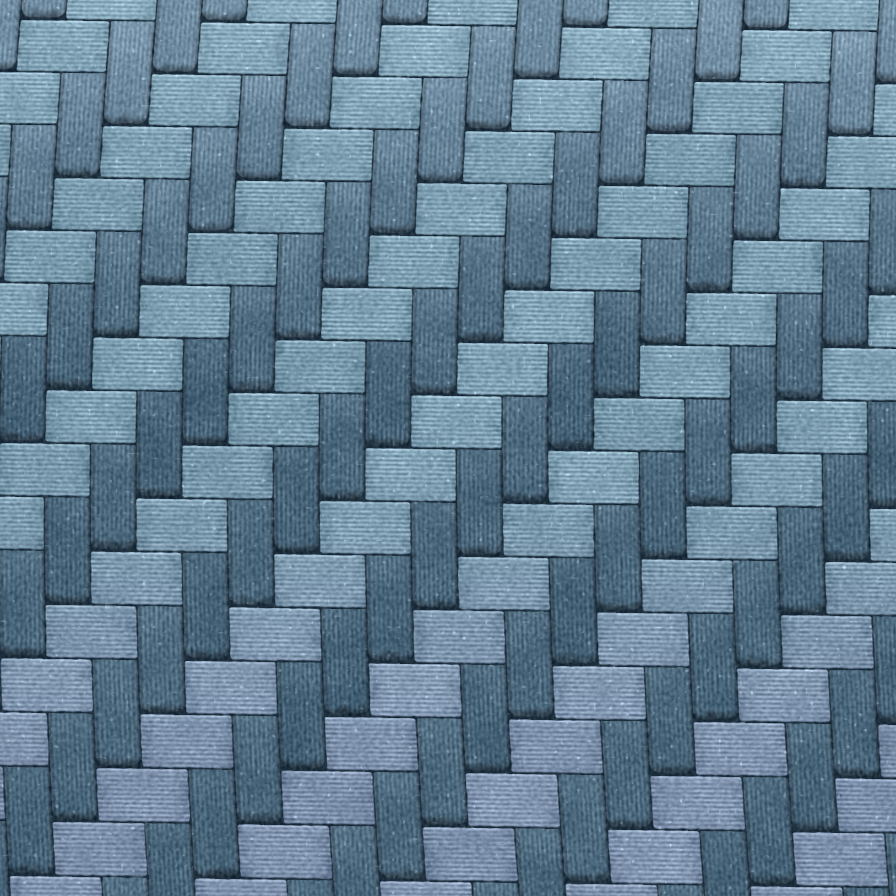
This texture is drawn by a Shadertoy shader. Its source:

```glsl
// Two-over-two twill weave of flat ribbed ribbons: pale ones run across, dark ones run down.
// A gently curved grid picks the ribbon on top by diagonal phase; each visible
// float is a rounded box shaded with ribs, grain, worn ends and a soft shadow.

float hash(vec2 p) {
    vec3 q = fract(p.xyx * vec3(0.1031, 0.1030, 0.0973));
    q += dot(q, q.yzx + 33.33);
    return fract((q.x + q.y) * q.z);
}

vec2 gradient(vec2 cell) {
    float angle = 6.2832 * hash(cell + 57.0);
    return vec2(cos(angle), sin(angle));
}

// Gradient noise, roughly -0.7 to 0.7
float noise(vec2 p) {
    vec2 i = floor(p), f = fract(p);
    vec2 s = f * f * f * (f * (f * 6.0 - 15.0) + 10.0);
    vec2 e = vec2(1, 0);
    float low = mix(dot(gradient(i), f), dot(gradient(i + e), f - e), s.x);
    float high = mix(dot(gradient(i + e.yx), f - e.yx), dot(gradient(i + 1.0), f - 1.0), s.x);
    return mix(low, high, s.y);
}

float roundBox(vec2 p, vec2 halfSize, float radius) {
    vec2 q = abs(p) - halfSize + radius;
    return length(max(q, 0.0)) + min(max(q.x, q.y), 0.0) - radius;
}

// Column and row coordinates on the slightly bent cloth; y runs downwards
vec2 weaveGrid(vec2 p) {
    float t = p.y - 0.521;
    float bend = -0.0013 + 0.0752 * t * t - 0.01 * t;
    float width = 0.05046 + 0.00128 * (p.y - 0.052);
    float row = (p.y - 0.0801 - 0.014 * p.x) * 17.067;
    return vec2((p.x - bend) / width, row - 0.00132 * row * row);
}

void mainImage(out vec4 fragColor, in vec2 fragCoord) {
    float px = 1.0 / iResolution.y;
    vec2 p = vec2(fragCoord.x, iResolution.y - fragCoord.y) * px;
    vec2 grid = weaveGrid(p);
    vec2 cell = floor(grid), local = grid - cell;

    // Diagonal phase: 0 and 1 show the weft, 2 and 3 the warp
    float phase = mod(cell.x + cell.y - 3.0, 4.0);
    bool weft = phase < 1.5;
    vec2 step2 = weft ? vec2(phase, 0.0) : vec2(0.0, phase - 2.0);
    vec2 span = weft ? vec2(2, 1) : vec2(1, 2);
    vec2 pos = local + step2;
    float tone = hash(cell - step2 + 40.0) - 0.5;

    // Outline of the float, with a slightly frayed edge
    vec2 cellSize = vec2(0.0512, 0.0597);
    vec2 q = (pos - 0.5 * span) * cellSize;
    vec2 halfSize = 0.5 * span * cellSize;
    float fray = 0.0011 * noise(p * 120.0);
    float bottom = halfSize.y - q.y;
    float radius = weft ? 0.003 : (q.y > 0.0 ? 0.011 : 0.002);
    float lift = weft ? 0.0007 : 0.0014;
    float d = roundBox(q + vec2(0, lift), halfSize - vec2(0.0007, lift + 0.0002), radius) + fray;
    float inside = 1.0 - smoothstep(-px, px, d);

    // Ribbon colours: paler at the top, cooler towards the bottom
    vec3 weftColor = mix(vec3(0.49, 0.62, 0.69), vec3(0.50, 0.575, 0.68), smoothstep(0.45, 0.9, p.y));
    vec3 warpColor = mix(vec3(0.40, 0.51, 0.595), vec3(0.285, 0.395, 0.475), smoothstep(0.0, 0.5, p.y));
    vec3 color = weft ? weftColor : warpColor;
    color += 0.05 * (1.0 - smoothstep(0.0, 0.25, p.y)) + 0.035 * tone;

    // Fine ribs follow the length of each ribbon and fade when too small to resolve
    float cloud = noise(p * 26.0 + 9.0);
    float ribs = weft ? sin(75.4 * pos.y) : sin(62.83 * pos.x);
    float ribFade = 1.0 - smoothstep(0.25, 0.55, px / 0.005);
    color += ribs * ribFade * (weft ? 0.065 : 0.04) * (0.9 + cloud);

    // Worn, mottled ends on the weft; rounded shading on the warp
    float ends = halfSize.x - abs(q.x);
    if (weft) {
        float worn = (1.0 - smoothstep(0.0, 0.022, ends)) * (0.5 + 1.2 * noise(p * 75.0));
        color -= 0.10 * max(worn, 0.0);
        float rim = halfSize.y + q.y;
        color += 0.10 * smoothstep(0.0, 0.002, rim) * (1.0 - smoothstep(0.002, 0.006, rim));
        color -= 0.05 * (1.0 - smoothstep(0.0, 0.008, bottom));
    } else {
        float ragged = bottom + 0.006 * noise(p * 90.0);
        color *= 1.0 - 0.42 * (1.0 - smoothstep(0.002, 0.015, ragged));
        color *= 1.0 - 0.22 * (1.0 - smoothstep(0.0, 0.007, ends));
        color += 0.035 * smoothstep(0.9, 0.0, pos.y);
    }

    // Cloudy wear, grain and pale dust specks
    vec2 grainScale = weft ? vec2(170, 260) : vec2(260, 170);
    float grain = noise(p * grainScale) + 0.6 * noise(p * 250.0 + 31.0);
    color += 0.045 * cloud + 0.11 * grain;
    float speck = smoothstep(0.36, 0.6, noise(p * 165.0 + 71.0));
    color += 0.16 * speck;

    // Dark seams, lightly dusted
    vec3 seam = vec3(0.11, 0.175, 0.23) + 0.09 * grain + 0.1 * speck;
    fragColor = vec4(clamp(mix(seam, color, inside), 0.0, 1.0), 1.0);
}
```
